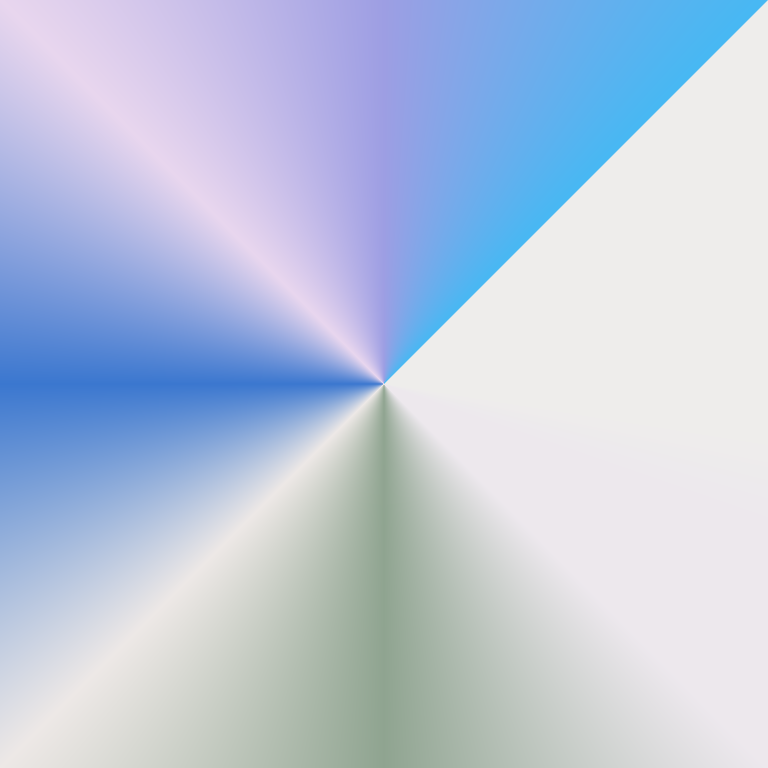
Reproduce this background procedurally as a three.js fragment shader.

```glsl
// A conic gradient of soft pastel rays around the centre, with one crisp diagonal seam.
#define CENTER vec2(0.5, 0.5)
#define SECTORS 8.0
#define SEAM_SOFTNESS 0.0011
#define MIST_START 1.15
#define MIST_WIDTH 0.3

varying vec2 vUv;

const float TAU = 6.283185;

const vec3 PEARL      = vec3(0.933, 0.931, 0.922);
const vec3 MIST       = vec3(0.929, 0.910, 0.931);
const vec3 SAGE       = vec3(0.561, 0.643, 0.565);
const vec3 CREAM      = vec3(0.929, 0.910, 0.902);
const vec3 COBALT     = vec3(0.231, 0.467, 0.812);
const vec3 PINK       = vec3(0.910, 0.839, 0.933);
const vec3 PERIWINKLE = vec3(0.616, 0.620, 0.890);
const vec3 CYAN       = vec3(0.278, 0.722, 0.953);

// Fades to the next colour over one sector, beginning at the given turn.
vec3 fadeTo(vec3 color, vec3 next, float turn, float start) {
  return mix(color, next, clamp(turn - start, 0.0, 1.0));
}

// Colour by clockwise turn from the seam, counted in sectors.
vec3 conicColor(float turn) {
  vec3 color = mix(PEARL, MIST, clamp((turn - MIST_START) / MIST_WIDTH, 0.0, 1.0));
  color = fadeTo(color, SAGE, turn, 2.0);
  color = fadeTo(color, CREAM, turn, 3.0);
  color = fadeTo(color, COBALT, turn, 4.0);
  color = fadeTo(color, PINK, turn, 5.0);
  color = fadeTo(color, PERIWINKLE, turn, 6.0);
  return fadeTo(color, CYAN, turn, 7.0);
}

void main() {
  // Axes along the seam and to its right
  vec2 p = vUv - CENTER;
  float along = (p.x + p.y) * 0.70711;
  float across = (p.x - p.y) * 0.70711;

  // The small offset keeps the angle defined at the very centre
  float angle = atan(across, along + 0.000001);
  vec3 color = conicColor(fract(angle / TAU) * SECTORS);

  // Smooth the hard seam
  if (along > 0.0 && abs(across) < SEAM_SOFTNESS) {
    color = mix(CYAN, PEARL, smoothstep(-SEAM_SOFTNESS, SEAM_SOFTNESS, across));
  }

  gl_FragColor = vec4(color, 1.0);
}
```
